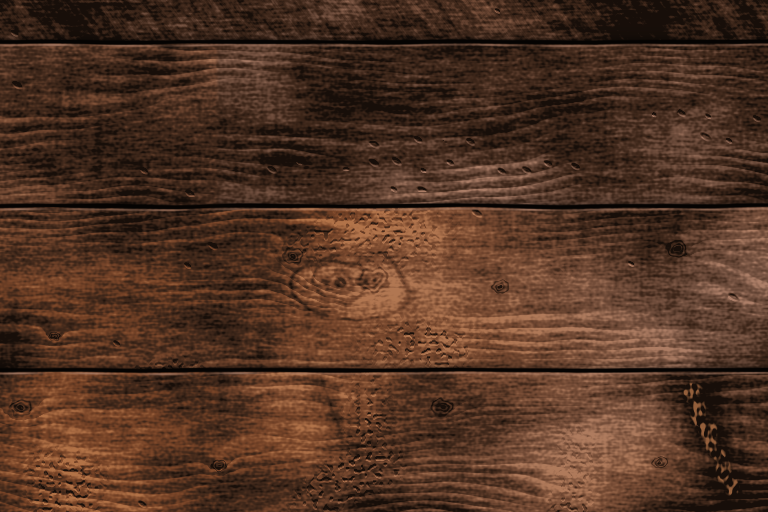
This texture is drawn by a Shadertoy shader. Its source:

```glsl
// Weathered, stained timber: four wide planks split by dark seams.
// Stretched gradient noise gives fibres, a warped height field gives growth
// rings that bend round knots, and small pits are shaded as relief.
const float PITCH = 0.3205, FIRST_SEAM = 0.277;   // in canvas heights
const vec3 SOOT = vec3(0.09, 0.055, 0.035), DEEP = vec3(0.24, 0.15, 0.10);
const vec3 GREY_MID = vec3(0.43, 0.30, 0.235), WARM_MID = vec3(0.46, 0.26, 0.15);
const vec3 PALE = vec3(0.68, 0.50, 0.41), HONEY = vec3(0.70, 0.45, 0.28);

vec2 hash2(vec2 p) {
    vec3 q = fract(p.xyx * vec3(0.1031, 0.1030, 0.0973));
    q += dot(q, q.yzx + 33.33);
    return fract((q.xx + q.yz) * q.zy);
}
float gradDot(vec2 cell, vec2 corner, vec2 f) {
    float a = 6.2832 * hash2(cell + corner).x;
    return dot(vec2(cos(a), sin(a)), f - corner);
}
float gnoise(vec2 p) {
    vec2 i = floor(p), f = p - i, u = f * f * (3.0 - 2.0 * f);
    return mix(mix(gradDot(i, vec2(0, 0), f), gradDot(i, vec2(1, 0), f), u.x),
               mix(gradDot(i, vec2(0, 1), f), gradDot(i, vec2(1, 1), f), u.x), u.y);
}
float fbm(vec2 p) {
    float sum = 0.0, amp = 1.0;
    for (int i = 0; i < 4; i++, amp *= 0.6) {
        sum += amp * gnoise(p);
        p = p * 2.03 + 11.7;
    }
    return sum;
}
float blob(vec2 p, vec2 centre, vec2 size) {
    vec2 q = (p - centre) / size;
    return exp(-dot(q, q));
}
float segment(vec2 p, vec2 a, vec2 b) {
    vec2 d = b - a;
    return length(p - a - d * clamp(dot(p - a, d) / dot(d, d), 0.0, 1.0));
}
// x: push on the growth rings, y: darkness of core and rim
vec2 knot(vec2 p, vec2 centre, float r) {
    vec2 q = (p - centre) / r;
    float d = length(q * vec2(0.8, 1.0)) + 0.4 * gnoise(q * 1.3 + centre * 90.0);
    float core = (1.0 - smoothstep(0.1, 1.0, d)) * (0.8 + 0.5 * sin(d * 14.0));
    return vec2(2.4 * r * exp(-0.3 * d * d), core + 0.6 * smoothstep(0.2, 0.0, abs(d - 1.0)));
}
// One slanted oval dent in some cells of a grid
float dents(vec2 p, float cell, float density) {
    vec2 id = floor(p / cell), h = hash2(id), k = hash2(id + 71.3);
    vec2 q = fract(p / cell) - 0.5 - 0.4 * (h - 0.5);
    q.y += 0.4 * q.x;
    float r = 0.13 + 0.13 * k.x;
    return step(k.y, density) * (1.0 - smoothstep(0.5 * r, r, length(q * vec2(1.0, 1.8))));
}
// Depth of dents and blistered finish
float relief(vec2 p, float row) {
    float band = blob(p, vec2(0.75, 0.685), vec2(0.33, 0.035))
               + blob(p, vec2(1.43, 0.75), vec2(0.12, 0.05));
    float wear = smoothstep(0.2, 0.5, gnoise(p * vec2(4.0, 6.0) + row * 19.1));
    wear += blob(p, vec2(0.77, 0.54), vec2(0.09, 0.06)) + blob(p, vec2(0.82, 0.33), vec2(0.09, 0.04))
          + blob(p, vec2(0.72, 0.18), vec2(0.04, 0.08));
    float blister = smoothstep(0.08, 0.3, gnoise(p * vec2(95.0, 120.0)));
    return dents(p, 0.05, step(1.5, row) * band * 0.8 + 0.02)
         + blister * min(wear, 1.0) * step(row, 1.5);
}
vec3 woodRamp(float t, float warm) {
    vec3 c = mix(SOOT, DEEP, smoothstep(0.0, 0.3, t));
    c = mix(c, mix(GREY_MID, WARM_MID, warm), smoothstep(0.25, 0.62, t));
    return mix(c, mix(PALE, HONEY, warm), smoothstep(0.55, 1.0, t));
}
void mainImage(out vec4 fragColor, in vec2 fragCoord) {
    vec2 p = fragCoord / iResolution.y;
    float px = 1.0 / iResolution.y;
    // Plank index from the bottom, signed height above the nearest seam
    float s = (p.y + 0.004 * gnoise(vec2(p.x * 5.0, 3.0)) - FIRST_SEAM) / PITCH;
    float row = floor(s) + 1.0, seam = (s - floor(s + 0.5)) * PITCH;
    float oiled = step(row, 1.5), sawn = step(2.5, row), bottom = step(row, 0.5);
    vec2 w = p + row * vec2(17.3, 9.7);
    // A large pair of knots, then small scattered ones
    vec2 knots = knot(p, vec2(0.666, 0.449), 0.04) + knot(p, vec2(0.73, 0.453), 0.022);
    float egg = length((p - vec2(0.685, 0.44)) / vec2(0.115, 0.062)) + 0.3 * gnoise(p * 14.0);
    knots.y += 0.5 * smoothstep(0.09, 0.0, abs(egg - 1.0));
    for (int i = 0; i < 4; i++) {
        vec2 h = hash2(vec2(float(i) * 3.1, row + 5.0));
        knots += knot(p, vec2((float(i) + h.x) * 0.38, FIRST_SEAM + PITCH * (row - 0.8 + 0.6 * h.y)), 0.008 + 0.008 * h.y);
    }
    knots *= oiled;
    // Growth rings, fibres and saw marks
    float warp = 0.11 * gnoise(w * vec2(1.8, 5.0)) + 0.012 * gnoise(w * vec2(9.0, 20.0));
    float height = w.y + warp + knots.x, ring = fract(height * 42.0);
    ring = smoothstep(0.3, 0.85, ring) * (1.0 - smoothstep(0.88, 1.0, ring)) - 0.3;
    float ringFade = clamp(0.4 + 2.0 * gnoise(w * vec2(3.0, 9.0)), 0.0, 1.0) * (1.0 - sawn);
    float fibre = fbm(vec2(w.x * 5.0, (w.y + 0.5 * warp) * 45.0));
    float fine = gnoise(w * vec2(35.0, 190.0)) + 0.9 * gnoise(w * vec2(140.0, 170.0));
    float saw = fbm(vec2(dot(p, vec2(0.8, 0.6)) * 60.0, dot(p, vec2(-0.6, 0.8)) * 7.0));
    float across = gnoise(w * vec2(75.0, 6.0)) * gnoise(w * vec2(4.0, 3.0) + 5.0);
    // Tone: glow right of centre, stain patches, then grain
    float tone = 0.16 + 0.46 * blob(p, vec2(0.95, 0.38), vec2(0.85, 0.48)) - 0.03 * sawn;
    tone += 0.42 * fbm(w * vec2(2.3, 4.0)) + 0.3 * gnoise(vec2(w.x * 4.0, row * 7.3));
    tone += 0.17 * fibre + 0.27 * fine + 0.4 * across + 0.3 * saw * sawn;
    tone += 0.36 * ring * ringFade - 0.5 * min(knots.y, 1.0);
    tone += oiled * 0.14 * (1.0 - smoothstep(0.7, 1.0, egg));
    // Dark split and torn gouge in the bottom plank
    float split = segment(p, vec2(0.625, 0.265), vec2(0.672, 0.14));
    float gouge = segment(p, vec2(1.35, 0.24), vec2(1.425, 0.05)) + 0.02 * gnoise(p * 40.0);
    tone -= bottom * (0.4 * exp(-split * 50.0) + 0.55 * exp(-gouge * 28.0));
    // Pits lit from above
    vec2 up = vec2(0.0, 0.002);
    tone += 0.42 * (relief(p + up, row) - relief(p - up, row)) - 0.2 * relief(p, row);
    float leftStain = (1.0 - smoothstep(0.42, 0.43, p.x)) * step(mod(row, 2.0), 0.5);
    float warm = 0.05 + 0.8 * oiled + 0.4 * leftStain - 0.6 * oiled * smoothstep(0.5, 1.3, p.x);
    vec3 col = woodRamp(tone + 0.06 * leftStain, clamp(warm + 0.5 * gnoise(w * vec2(2.0, 5.0)), 0.0, 1.0));
    float shred = smoothstep(-0.1, 0.3, gnoise(p * vec2(130.0, 75.0)));
    col = mix(col, HONEY, bottom * shred * 0.8 * (1.0 - smoothstep(0.009, 0.018, gouge)));
    // Seams: worn lip below, soft shade above, black gap
    float lip = smoothstep(0.004, 0.0, abs(seam + 0.0065));
    col = mix(col, PALE, 0.8 * lip * clamp(0.55 + gnoise(vec2(p.x * 14.0, row * 5.0)), 0.0, 1.0));
    col *= 1.0 - 0.5 * exp(-abs(seam) * 110.0) * step(0.0, seam);
    float gap = 0.0038 + 0.003 * gnoise(vec2(p.x * 7.0, row * 4.0 + 2.0));
    fragColor = vec4(mix(SOOT * 0.2, col, smoothstep(gap - px, gap + px, abs(seam))), 1.0);
}
```
